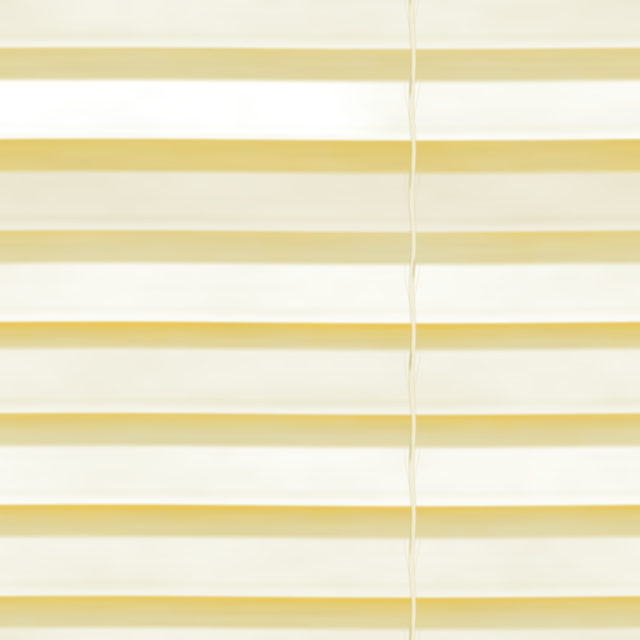
Reproduce this texture procedurally as a WebGL 1 fragment shader.

```glsl
precision highp float;
// Seven sunlit ivory window-blind slats with golden gaps and a thin pull cord.

uniform vec2 u_resolution;

#define SLATS 7.0
#define PHASE 0.51
#define GAP 0.365
#define CORD_X 0.6445
#define CORD_WIDTH 0.0030
#define WEAR 0.035
#define WHITE vec3(0.980, 0.980, 0.955)
#define IVORY vec3(0.930, 0.916, 0.840)
#define OLIVE vec3(0.880, 0.845, 0.665)
#define GOLD vec3(0.893, 0.785, 0.400)
#define CORD_COLOR vec3(0.950, 0.935, 0.850)
#define CORD_SHADE vec3(0.810, 0.750, 0.520)

float hash(vec2 p) {
  vec3 q = fract(vec3(p.xyx) * 0.1031);
  q += dot(q, q.yzx + 33.33);
  return fract((q.x + q.y) * q.z);
}

// Value noise over the unit square that wraps after the given cells.
float tileNoise(vec2 uv, vec2 cells) {
  vec2 p = uv * cells;
  vec2 f = fract(p);
  f = f * f * (3.0 - 2.0 * f);
  vec2 a = mod(floor(p), cells);
  vec2 b = mod(a + 1.0, cells);
  return mix(mix(hash(a), hash(vec2(b.x, a.y)), f.x),
             mix(hash(vec2(a.x, b.y)), hash(b), f.x), f.y);
}

float isRow(float row, float wanted) {
  return 1.0 - step(0.5, abs(row - wanted));
}

// Soft line of the given half width around distance zero.
float line(float d, float halfWidth, float soft) {
  return 1.0 - smoothstep(halfWidth - soft, halfWidth + soft, abs(d));
}

// Even slats face the light; the second slat is the dimmest.
float slatLight(float row) {
  float even = 1.0 - mod(row, 2.0);
  return mix(0.36, 0.82, even) - 0.42 * isRow(row, 1.0) - 0.45 * isRow(row, 6.0);
}

// Lower rim of a slat, a little paler than its face.
vec3 rimColor(float row) {
  return mix(IVORY, WHITE, slatLight(row) + 0.25);
}

// Slat face: broad stains, faint patches and fine streaks.
vec3 slatColor(vec2 uv, float row, float f) {
  float stain = tileNoise(uv, vec2(6.0, 14.0)) - 0.5;
  float patchy = tileNoise(uv, vec2(26.0, 42.0)) - 0.5;
  float streak = tileNoise(uv, vec2(8.0, 120.0)) - 0.5;
  float left = 1.0 - smoothstep(CORD_X - 0.15, CORD_X, uv.x);
  float glow = isRow(row, 0.0) * left * 0.55;
  vec3 c = mix(IVORY, WHITE, slatLight(row) + glow + 0.45 * stain);
  c += WEAR * vec3(0.4, 0.5, 0.9) * (0.6 * patchy + 0.3 * streak);
  c -= vec3(0.010, 0.012, 0.024) * line(f - 0.88, 0.03, 0.03) * (1.0 - 0.7 * glow);
  return mix(c, rimColor(row), smoothstep(0.92, 0.98, f));
}

// Gap between slats: gold under the upper edge, fading to olive.
vec3 gapColor(vec2 uv, float row, float f) {
  float deep = isRow(row, 1.0);
  float warm = mix(0.15, 0.80, smoothstep(1.5, 3.0, row)) + 0.65 * deep;
  float stain = tileNoise(uv + 0.37, vec2(5.0, 7.0)) - 0.5;
  float patchy = tileNoise(uv, vec2(28.0, 42.0)) - 0.5;
  float fade = mix(1.0 - smoothstep(0.03, 0.30, f), 0.85, 0.65 * deep);
  float amount = warm * (0.85 * fade + 0.12) + 0.25 * stain + 0.12 * patchy;
  vec3 c = mix(OLIVE, GOLD, clamp(amount, 0.0, 1.0));
  float edge = line(f - 0.045, 0.03, 0.03) * (1.0 - 0.8 * deep);
  c += edge * (warm + 0.6 * stain) * vec3(0.025, -0.012, -0.08);
  return c + WEAR * 0.5 * (tileNoise(uv, vec2(8.0, 120.0)) - 0.5);
}

// Cord with shaded sides, faint ladder strings and a dark dash per slat.
vec3 addCord(vec3 c, vec2 uv, float row, float f, float px) {
  float soft = max(0.0020, px);
  float x = uv.x - CORD_X - 0.0016 * sin(6.2832 * f + 0.8);
  float spread = 0.012 * (1.0 - smoothstep(0.35, 1.0, f));
  float ladder = line(abs(x) - spread, 0.0012, soft) * smoothstep(0.25, 0.4, f);
  c = mix(c, vec3(0.885, 0.865, 0.750), 0.3 * ladder);
  c = mix(c, CORD_SHADE, 0.30 * line(x, CORD_WIDTH + 0.0016, soft));
  c = mix(c, CORD_COLOR, 0.90 * line(x - 0.0006, CORD_WIDTH, soft));
  float side = mix(-1.0, 1.0, isRow(row, 2.0));
  float dash = line(x - side * 0.0026, 0.0018, soft) * line(f - 0.42, 0.10, 0.06);
  return mix(c, CORD_SHADE, dash * (0.35 + 0.4 * hash(vec2(row, 9.0))));
}

void main() {
  vec2 uv = gl_FragCoord.xy / u_resolution;
  float px = 1.0 / min(u_resolution.x, u_resolution.y);

  // Slat coordinates, numbered downward, with slightly bowed edges.
  float bow = 0.010 * sin(6.2832 * uv.x + 0.6);
  float t = (1.0 - uv.y) * SLATS - PHASE + bow;
  float row = mod(floor(t), SLATS);
  float f = fract(t);

  // Soft gap edges, blurrier below; the fourth gap is narrower.
  float height = GAP - 0.06 * isRow(row, 3.0) + 0.02 * (hash(vec2(row, 2.0)) - 0.5);
  float soft = max(0.042, px * SLATS);
  float gap = smoothstep(-0.008, soft, f)
            * (1.0 - smoothstep(height - soft, height + soft, f));

  vec3 rim = rimColor(mod(row + SLATS - 1.0, SLATS));
  vec3 slat = mix(rim, slatColor(uv, row, f), smoothstep(0.0, 0.1, f));
  vec3 color = mix(slat, gapColor(uv, row, f), gap);
  color = addCord(color, uv, row, f, px);
  gl_FragColor = vec4(clamp(color, 0.0, 1.0), 1.0);
}
```
